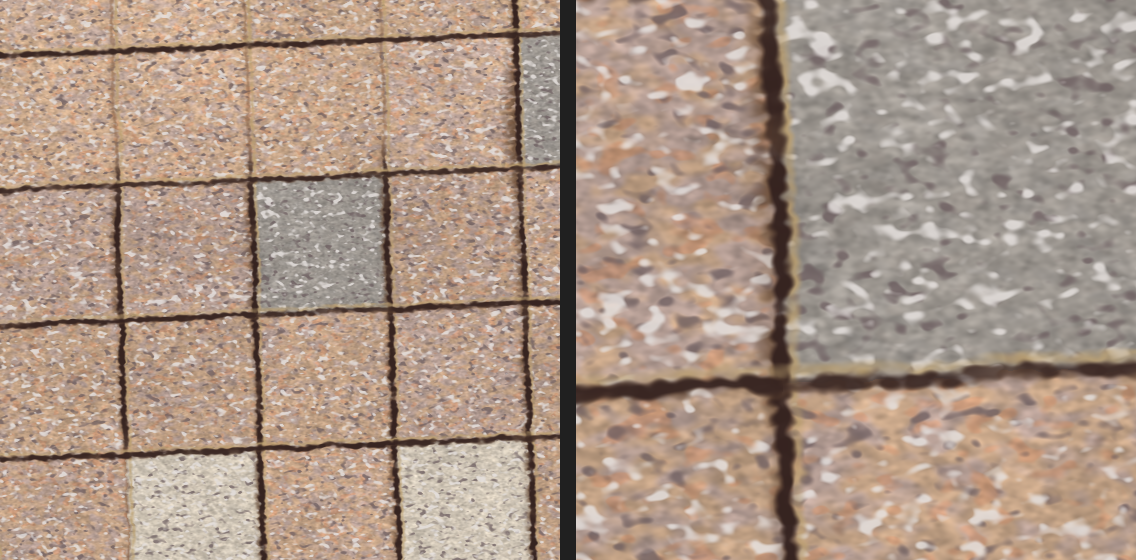
Left, the full canvas; right, a detail of the centre.
Write a WebGL 2 fragment shader that draws this texture.

```glsl
#version 300 es
precision highp float;
// Weathered square paving seen slightly askew: gritty pink-tan tiles with a few
// grey and pale ones. A sheared lattice gives tile ids and joint distances;
// layered value noise gives the grit, the ragged joints and their grime.
uniform vec2 u_resolution;
out vec4 fragColor;

const float PITCH = 0.2405;
const vec3 MAUVE = vec3(0.70, 0.61, 0.575);
const vec3 TAN = vec3(0.75, 0.625, 0.515);
const vec3 RUST = vec3(0.77, 0.55, 0.42);
const vec3 GREY = vec3(0.60, 0.585, 0.565);
const vec3 PALE = vec3(0.81, 0.775, 0.715);
const vec3 CHIP = vec3(0.90, 0.88, 0.87);
const vec3 PIT = vec3(0.42, 0.36, 0.37);
const vec3 RIM = vec3(0.74, 0.63, 0.44);
const vec3 GRIME = vec3(0.40, 0.29, 0.21);
const vec3 GAP = vec3(0.20, 0.13, 0.12);

float hash(vec2 p) {
  vec3 q = fract(vec3(p.xyx) * 0.1031);
  q += dot(q, q.yzx + 33.33);
  return fract((q.x + q.y) * q.z);
}

float noise(vec2 p) {
  vec2 i = floor(p), f = fract(p);
  f = f * f * (3.0 - 2.0 * f);
  return mix(mix(hash(i), hash(i + vec2(1, 0)), f.x),
             mix(hash(i + vec2(0, 1)), hash(i + vec2(1, 1)), f.x), f.y);
}

// Two turned noise layers, so that grains show no lattice direction.
float grains(vec2 p, float scale, float seed) {
  vec2 q = p * vec2(0.75, 1.2) * scale;
  float a = noise(mat2(0.8, 0.6, -0.6, 0.8) * q + seed);
  float b = noise(mat2(0.9, -0.44, 0.44, 0.9) * q * 1.3 + seed + 50.0);
  return 0.5 + 0.7 * (a + b - 1.0);
}

// Soft band of given half width around a joint line.
float band(float d, float halfWidth, float soft) {
  return 1.0 - smoothstep(halfWidth - soft, halfWidth + soft, abs(d));
}

// Lattice coordinates: x counts columns rightward, y counts rows downward.
vec2 lattice(vec2 uv) {
  float col = (uv.x - 0.197 - 0.035 * (1.0 - uv.y)) / PITCH + 1.0;
  float row = (0.900 + 0.042 * uv.x - uv.y) / PITCH + 1.0;
  vec2 bend = vec2(noise(uv.yx * vec2(22, 5)), noise(uv * vec2(22, 5) + 9.0));
  vec2 nick = vec2(grains(uv, 130.0, 3.0), grains(uv, 130.0, 15.0));
  return vec2(col, row) + (bend - 0.5) * 0.022 + (nick - 0.5) * 0.016;
}

// Stone colour of one tile, before grit.
vec3 tileColor(vec2 id, vec2 uv) {
  float hue = grains(uv, 95.0, 7.0) * 0.75 + hash(id + 3.0) * 0.25;
  vec3 color = mix(MAUVE, TAN, smoothstep(0.25, 0.7, hue));
  color = mix(color, RUST, 0.6 * smoothstep(0.62, 0.9, grains(uv, 115.0, 61.0)));
  color *= 0.97 + 0.06 * hash(id + 11.0);
  color += vec3(0.05, 0.045, 0.035) * smoothstep(0.6, 1.0, uv.y);
  float grey = step(0.5, id.x) * band(id.x + 2.0 * id.y - 6.0, 0.5, 0.1);
  float pale = step(3.5, id.y) * step(0.5, mod(id.x, 2.0));
  color = mix(color, GREY, grey * 0.93);
  return mix(color, PALE, pale * 0.93);
}

// Fine streaks, bright chips and dark pits.
vec3 addGrit(vec3 color, vec2 uv) {
  float streak = 0.5 * grains(uv, 130.0, 23.0) + 0.5 * grains(uv, 240.0, 5.0);
  color *= 1.0 + 0.36 * (streak - 0.5);
  color *= 0.97 + 0.06 * noise(uv * 9.0);
  float chip = smoothstep(0.60, 0.98, grains(uv, 140.0, 40.0));
  float pit = smoothstep(0.64, 1.0, grains(uv, 135.0, 77.0));
  color = mix(color, PIT, 0.75 * pit);
  return mix(color, CHIP, 0.85 * chip);
}

// How open an upright joint is: shut near the top left, open lower and at right.
float uprightDepth(float joint, float row) {
  float opening = smoothstep(1.55, 2.3, row);
  opening *= 1.0 - 0.85 * step(joint, 1.5) * smoothstep(3.7, 4.1, row);
  return clamp(max(opening, step(3.5, joint)), 0.12, 1.0);
}

// Lays one joint: d is signed distance; grime reaches smear to its negative side.
vec3 layJoint(vec3 color, float d, float depth, float smear, float rimSide,
              vec2 uv, float soft) {
  float rough = grains(uv, 125.0, 31.0);
  float filled = smoothstep(0.15, 0.6, noise(uv * 48.0 + 12.0) + 0.25 * rough);
  float width = mix(0.0022, 0.0046, depth) * (0.6 + 0.8 * rough);
  float grime = smoothstep(-smear, -0.002, d) * (1.0 - smoothstep(0.002, 0.010, d));
  float speckle = smoothstep(0.25, 0.7, rough + 0.35 * (grime - 0.5));
  float rim = band(d - rimSide * 0.0075, 0.0028, 0.0028);
  color = mix(color, GRIME, grime * depth * (0.2 + 0.7 * speckle));
  color = mix(color, RIM, rim * clamp(0.3 + 0.6 * rough, 0.0, 0.9));
  vec3 core = mix(GRIME * 1.35, GAP, smoothstep(0.1, 0.55, depth));
  float strength = mix(0.45, 0.95, depth) * mix(0.6, 1.0, filled);
  return mix(color, core, band(d, width, soft) * strength);
}

void main() {
  vec2 uv = gl_FragCoord.xy / u_resolution;
  float soft = max(0.0026, 0.8 / min(u_resolution.x, u_resolution.y));
  vec2 grid = lattice(uv);
  vec2 id = floor(grid), joint = floor(grid + 0.5);
  vec2 d = (grid - joint) * PITCH;

  vec3 color = addGrit(tileColor(id, uv), uv);

  // Upright joints, with grime spreading over the tile to their left.
  float depth = uprightDepth(joint.x, grid.y);
  float stain = band(grid.y - 1.65, 0.35, 0.3) * step(3.5, joint.x);
  float smear = 0.012 + 0.010 * hash(vec2(joint.x, id.y)) + 0.030 * stain;
  color = layJoint(color, d.x, depth, smear, 1.0, uv, soft);

  // Level joints, with a worn rim along the tile above.
  float openness = 0.65 + 0.35 * hash(vec2(id.x, joint.y) + 19.0);
  color = layJoint(color, d.y, openness, 0.008, -1.0, uv + 0.37, soft);

  fragColor = vec4(clamp(color, 0.0, 1.0), 1.0);
}
```
